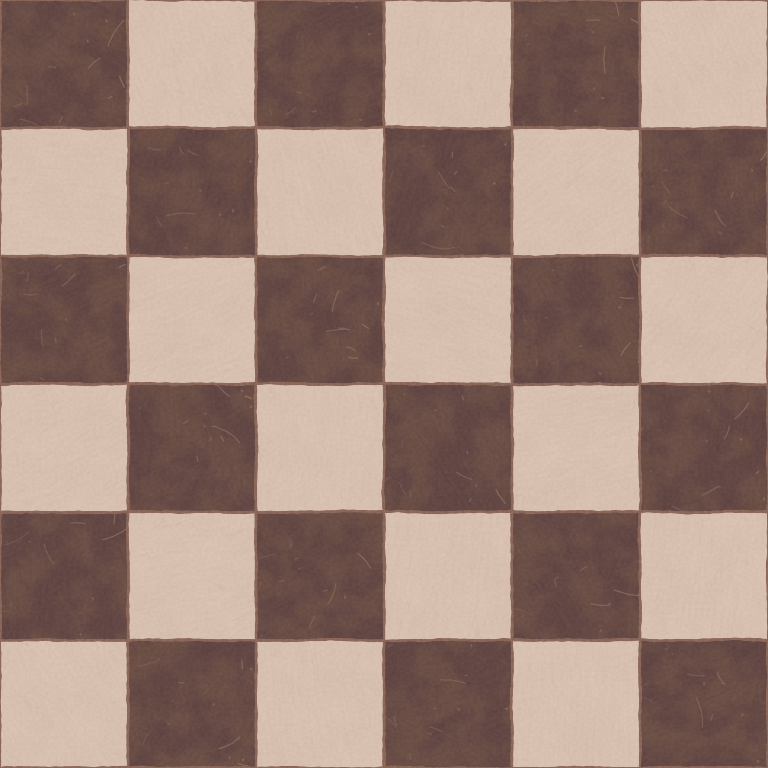
This pattern is drawn by a WebGL 2 fragment shader. Its source:

```glsl
#version 300 es
precision highp float;
// Worn checkerboard of 6 by 6 square tiles, dark brown and pale pink-beige,
// parted by thin uneven brown joints. Each tile gets its own mottling, brushed
// streaks, hairlines and scratches; noise and tile indices wrap at the edges.

uniform vec2 u_resolution;
out vec4 fragColor;

const float TILES = 6.0;
const float LOCAL_PERIOD = 1024.0;
const int SCRATCHES = 12;
const vec3 PALE = vec3(0.845, 0.752, 0.692);
const vec3 DARK_WARM = vec3(0.425, 0.312, 0.275);
const vec3 DARK_PLUM = vec3(0.385, 0.277, 0.268);
const vec3 JOINT = vec3(0.545, 0.405, 0.350);
const vec3 SCRATCH = vec3(0.640, 0.510, 0.430);

// Two random values in 0..1 from a lattice point
vec2 hash2(vec2 p) {
  uvec2 v = uvec2(ivec2(p)) * 1664525u + 1013904223u;
  v.x += v.y * 1664525u;
  v.y += v.x * 1664525u;
  v ^= v >> 16u;
  v.x += v.y * 1664525u;
  v.y += v.x * 1664525u;
  v ^= v >> 16u;
  return vec2(v & 0xffffu) / 65535.0;
}

float cornerSlope(vec2 lattice, vec2 offset, float period) {
  float angle = 6.2832 * hash2(mod(lattice, period)).x;
  return dot(vec2(cos(angle), sin(angle)), offset);
}

// Gradient noise, about -0.7..0.7, repeating after a whole period
float noise(vec2 p, float period) {
  vec2 i = floor(p), f = p - i;
  vec2 s = f * f * f * (f * (f * 6.0 - 15.0) + 10.0);
  vec2 e = vec2(1.0, 0.0);
  float low = mix(cornerSlope(i, f, period), cornerSlope(i + e.xy, f - e.xy, period), s.x);
  float high = mix(cornerSlope(i + e.yx, f - e.yx, period), cornerSlope(i + e.xx, f - e.xx, period), s.x);
  return mix(low, high, s.y);
}

float fbm(vec2 p, float period) {
  float sum = 0.0, gain = 0.6;
  for (int i = 0; i < 5; i++) {
    sum += gain * noise(p, period);
    p *= 2.0;
    period *= 2.0;
    gain *= 0.58;
  }
  return sum;
}

vec2 rotate(vec2 p, float angle) {
  float c = cos(angle), s = sin(angle);
  return vec2(c * p.x - s * p.y, s * p.x + c * p.y);
}

// Scattered specks and slightly bent scratches on one tile
float scratches(vec2 local, float seed, float pixel) {
  float cover = 0.0;
  for (int i = 0; i < SCRATCHES; i++) {
    float id = float(i);
    vec2 centre = hash2(vec2(seed, 40.0 + id));
    vec2 shape = hash2(vec2(seed, 80.0 + id));
    vec2 q = rotate(local - centre, 6.2832 * shape.x);
    float halfLength = 0.004 + 0.13 * pow(shape.y, 4.0);
    q.y += 1.2 * q.x * q.x;
    float d = length(vec2(max(abs(q.x) - halfLength, 0.0), q.y));
    float width = 0.005 + 0.004 * (1.0 - shape.y);
    float line = 1.0 - smoothstep(0.0, width + 0.5 * pixel, d);
    cover = max(cover, line * (0.25 + 0.5 * centre.x));
  }
  return cover;
}

// Thin wandering creases along the zero level of the noise
float creases(vec2 p) {
  return 1.0 - smoothstep(0.0, 0.05, abs(noise(p, LOCAL_PERIOD)));
}

vec3 darkTile(float mottle, float streak, float grain, float crease, float scratch) {
  float plum = smoothstep(-0.22, 0.22, mottle + 0.22 * streak);
  vec3 color = mix(DARK_WARM, DARK_PLUM, plum);
  color += 0.022 * streak + 0.025 * grain - 0.010 * crease;
  return mix(color, SCRATCH, 0.75 * scratch);
}

vec3 paleTile(float mottle, float streak, float grain, float crease, float scratch) {
  float shade = 0.016 * mottle + 0.012 * streak + 0.022 * grain;
  return PALE + shade - vec3(0.014, 0.018, 0.018) * crease - 0.022 * scratch;
}

void main() {
  vec2 uv = gl_FragCoord.xy / u_resolution;
  float pixel = TILES / min(u_resolution.x, u_resolution.y);

  // Hand-cut grid: the whole lattice wavers a little
  vec2 waver = vec2(noise(uv * 18.0, 18.0), noise(uv * 18.0 + 7.3, 18.0));
  vec2 ragged = vec2(noise(uv * 96.0, 96.0), noise(uv * 96.0 + 31.7, 96.0));
  vec2 grid = uv * TILES + 0.014 * waver + 0.006 * ragged;
  vec2 cell = mod(floor(grid), TILES);
  vec2 local = fract(grid);
  float seed = cell.x + TILES * cell.y;

  // Surface wear, shifted and turned for every tile
  vec2 shift = 200.0 + 400.0 * hash2(vec2(seed, 3.0));
  vec2 turned = rotate(local - 0.5, 6.2832 * hash2(vec2(seed, 5.0)).x);
  float mottle = fbm(local * 3.0 + shift, LOCAL_PERIOD);
  float streak = noise(turned * vec2(4.0, 42.0) + shift, LOCAL_PERIOD);
  float grain = noise(uv * 240.0, 240.0);
  float crease = creases(turned * vec2(2.5, 8.0) + shift + 0.8 * mottle);
  crease *= smoothstep(-0.1, 0.4, noise(local * 5.0 + shift.yx, LOCAL_PERIOD));
  float scratch = scratches(local, seed, pixel);

  bool isDark = mod(cell.x + cell.y, 2.0) > 0.5;
  vec3 color = isDark ? darkTile(mottle, streak, grain, crease, scratch)
                      : paleTile(mottle, streak, grain, crease, scratch);

  // Joints of uneven width
  vec2 toEdge = min(local, 1.0 - local);
  float edge = min(toEdge.x, toEdge.y);
  float halfWidth = 0.011 + 0.005 * noise(uv * 36.0 + 3.1, 36.0);
  float joint = 1.0 - smoothstep(halfWidth - 0.5 * pixel, halfWidth + 0.5 * pixel, edge);
  color = mix(color, JOINT + 0.05 * grain, joint);

  fragColor = vec4(color, 1.0);
}
```
